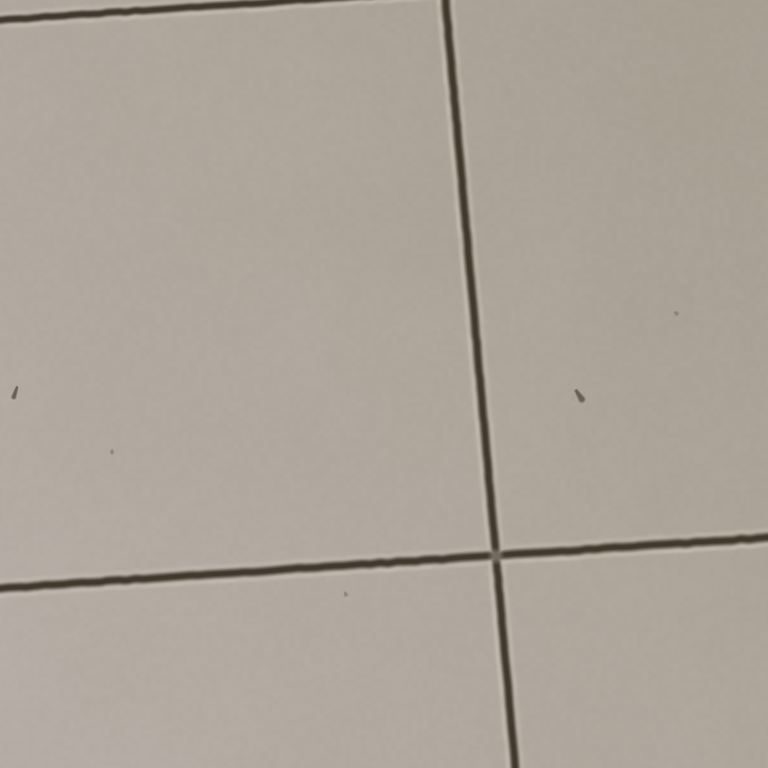
Write a WebGL 1 fragment shader that draws this texture.

```glsl
precision highp float;
// Large beige floor tiles on a slightly skewed grid, with dark joints, pale
// bevelled rims and a few specks. Joints come from the distance to the nearest
// grid line; value noise adds faint mottling, grain and uneven edges.
uniform vec2 u_resolution;

const float TILE_SIZE = 0.74;
const vec3 TILE_WARM = vec3(0.655, 0.617, 0.570);
const vec3 TILE_LIGHT = vec3(0.720, 0.690, 0.660);
const vec3 RIM_COLOR = vec3(0.775, 0.745, 0.700);
const vec3 JOINT_COLOR = vec3(0.255, 0.215, 0.170);
const vec3 SPECK_COLOR = vec3(0.360, 0.320, 0.290);

float hash(vec2 p) {
  vec3 q = fract(p.xyx * 0.1031);
  q += dot(q, q.yzx + 33.33);
  return fract((q.x + q.y) * q.z);
}

float noise(vec2 p) {
  vec2 cell = floor(p);
  vec2 f = fract(p);
  f = f * f * (3.0 - 2.0 * f);
  float low = mix(hash(cell), hash(cell + vec2(1.0, 0.0)), f.x);
  float high = mix(hash(cell + vec2(0.0, 1.0)), hash(cell + 1.0), f.x);
  return mix(low, high, f.y);
}

float fbm(vec2 p) {
  float sum = 0.0;
  float weight = 0.5;
  for (int i = 0; i < 4; i++) {
    sum += weight * noise(p);
    p = p * 2.1 + 17.3;
    weight *= 0.5;
  }
  return sum;
}

// Soft dark band of the given half width
float jointMask(float d, float halfWidth, float pixel) {
  return 1.0 - smoothstep(0.0012, halfWidth + 0.5 * pixel, abs(d));
}

// Pale rim on both sides of a joint, stronger on the negative side
float rimMask(float d, float offset) {
  float t = (abs(d) - offset) / 0.0028;
  return exp(-t * t) * (d < 0.0 ? 0.9 : 0.6);
}

// Tapered stroke centred on the origin
float speckMask(vec2 p, vec2 halfAxis, float radius, float pixel) {
  float along = clamp(dot(p, halfAxis) / dot(halfAxis, halfAxis), -1.0, 1.0);
  float d = length(p - halfAxis * along);
  float taper = radius * (1.0 - 0.35 * along);
  return 1.0 - smoothstep(0.3 * taper, taper + 0.7 * pixel, d);
}

// Specks spread along a shallow V across the floor
float specks(vec2 uv, float pixel) {
  float mask = 0.0;
  for (int i = 0; i < 5; i++) {
    float n = float(i);
    float spread = -0.43 * cos(n * 0.7854);
    vec2 center = vec2(0.45 + spread, 0.227 + 0.73 * abs(spread) + 0.12 * spread);
    float large = 1.0 - step(0.5, mod(n, 3.0));
    float angle = 1.25 + 0.3 * n;
    vec2 halfAxis = vec2(cos(angle), sin(angle)) * mix(0.0012, 0.0065, large);
    float radius = mix(0.0026, 0.0028 + 0.0004 * n, large);
    float strength = mix(0.4, 0.85, large);
    mask = max(mask, strength * speckMask(uv - center, halfAxis, radius, pixel));
  }
  return mask;
}

// Broad light falloff with faint blotches and fine grain
vec3 tileColor(vec2 uv) {
  float light = 0.68 - 0.45 * uv.x + 0.35 * (0.5 - uv.y);
  light += 0.22 * (fbm(uv * 7.0) - 0.47);
  vec3 color = mix(TILE_WARM, TILE_LIGHT, clamp(light, 0.0, 1.0));
  return color + 0.012 * (noise(uv * 150.0) - 0.5);
}

void main() {
  vec2 uv = gl_FragCoord.xy / u_resolution;
  float pixel = 1.0 / min(u_resolution.x, u_resolution.y);

  // Skewed grid and signed distance to the nearest line on each axis
  vec2 skewed = vec2(uv.x - 0.671 + 0.091 * uv.y, uv.y - 0.234 - 0.066 * uv.x);
  vec2 grid = skewed / TILE_SIZE;
  vec2 line = floor(grid + 0.5);
  vec2 d = (grid - line) * TILE_SIZE;

  // Slightly rough edges, thinner joints in farther rows
  d.x += 0.0007 * (noise(vec2(uv.y * 85.0, 3.0)) - 0.5);
  d.y += 0.0014 * (noise(vec2(uv.x * 85.0, 9.0)) - 0.5);
  float rowWidth = 0.0080 - 0.0012 * line.y;

  // Joints fade where they cross
  float joint = max(jointMask(d.x, 0.0078, pixel), jointMask(d.y, rowWidth, pixel));
  joint *= mix(0.55, 1.0, smoothstep(0.003, 0.013, length(d)));
  float rim = max(rimMask(d.x, 0.0098), rimMask(d.y, rowWidth + 0.002));
  rim *= 0.65 + 0.5 * noise(uv * 70.0);

  vec3 color = tileColor(uv);
  color = mix(color, SPECK_COLOR, specks(uv, pixel));
  color = mix(color, RIM_COLOR, 0.75 * rim);
  color = mix(color, JOINT_COLOR, joint);
  gl_FragColor = vec4(color, 1.0);
}
```
